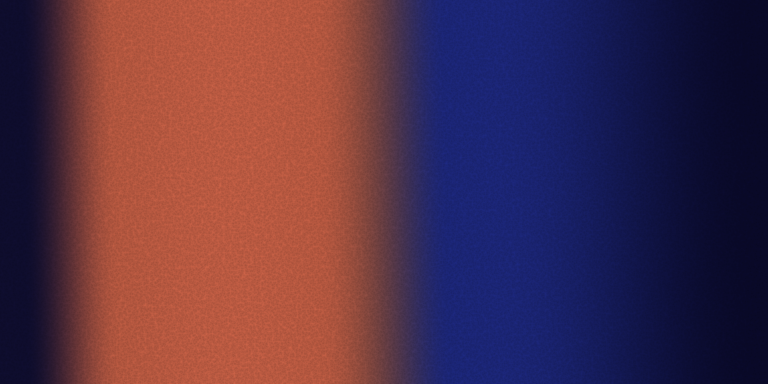
Reproduce this background procedurally as a Shadertoy shader.

```glsl
#define NIGHT vec3(0.035, 0.035, 0.155)
#define INDIGO vec3(0.055, 0.050, 0.175)
#define BLUE vec3(0.105, 0.145, 0.460)
#define EMBER vec3(0.715, 0.345, 0.250)
#define LEFT_EDGE vec2(0.030, 0.155)
#define RIGHT_EDGE vec2(0.412, 0.585)
#define BLUE_FADE vec2(0.640, 0.985)
#define TILT 0.008
#define DUSK 0.26
#define GRAIN_CELLS 190.0
#define GRAIN 0.11

vec2 hash2(vec2 p) {
    vec3 q = fract(p.xyx * vec3(0.1031, 0.1030, 0.0973));
    q += dot(q, q.yzx + 33.33);
    return fract((q.xx + q.yz) * q.zy);
}

// Distance to the nearest scattered point
float cellular(vec2 p) {
    vec2 cell = floor(p);
    float nearest = 2.0;
    for (int y = -1; y <= 1; y++) {
        for (int x = -1; x <= 1; x++) {
            vec2 neighbour = cell + vec2(x, y);
            nearest = min(nearest, distance(p, neighbour + hash2(neighbour)));
        }
    }
    return nearest;
}

void mainImage(out vec4 fragColor, in vec2 fragCoord) {
    vec2 uv = fragCoord / iResolution.xy;
    vec2 p = fragCoord / iResolution.y;
    float x = uv.x + TILT * (uv.y - 0.5);

    // Cool ground: indigo at left, blue fading to night at right
    vec3 cool = mix(BLUE, NIGHT, smoothstep(BLUE_FADE.x, BLUE_FADE.y, x));
    vec3 color = mix(INDIGO, cool, smoothstep(0.2, 0.4, x));

    // Warm band with soft sides, and a muted dusk where it meets the blue
    float rise = smoothstep(LEFT_EDGE.x, LEFT_EDGE.y, x);
    float fall = 1.0 - smoothstep(RIGHT_EDGE.x, RIGHT_EDGE.y, x);
    float glow = exp(-pow((x - 0.30) / 0.13, 2.0));
    vec3 warm = EMBER * (0.96 + 0.06 * glow);
    color = mix(color, warm, rise * fall);
    color.b *= 1.0 - DUSK * 4.0 * fall * (1.0 - fall);

    // Fine paper grain
    float grain = cellular(p * GRAIN_CELLS) + cellular(p * GRAIN_CELLS * 0.57 + 19.0);
    color *= 1.0 + GRAIN * (grain - 0.9);

    fragColor = vec4(color, 1.0);
}
```
